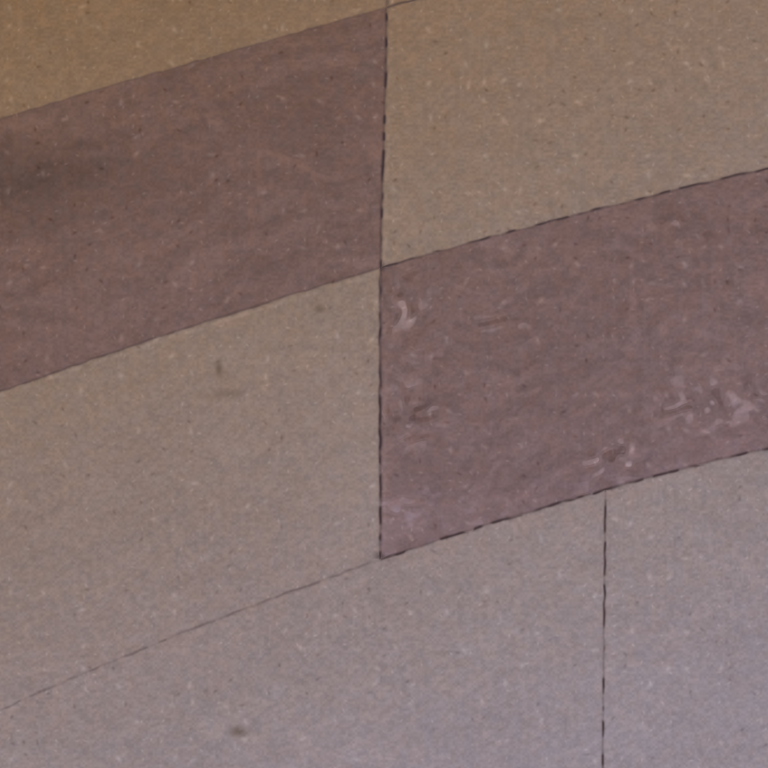
This texture is drawn by a WebGL 2 fragment shader. Its source:

```glsl
#version 300 es
precision highp float;
// Draws worn checkered stone slabs with slanted courses, broken joints and pale scuffs.
uniform vec2 u_resolution;
out vec4 fragColor;

float hash(vec2 p) {
    return fract(sin(dot(p, vec2(127.1, 311.7))) * 43758.545);
}

float noise(vec2 p) {
    vec2 i = floor(p), f = fract(p);
    f = f * f * (3.0 - 2.0 * f);
    return mix(mix(hash(i), hash(i + vec2(1, 0)), f.x),
               mix(hash(i + vec2(0, 1)), hash(i + vec2(1, 1)), f.x), f.y);
}

float fbm(vec2 p) {
    float sum = 0.0, amp = 0.5;
    for (int i = 0; i < 4; i++) {
        sum += amp * noise(p);
        p = mat2(1.6, 1.2, -1.2, 1.6) * p + 7.3;
        amp *= 0.5;
    }
    return sum;
}

// Soft-sided line
float joint(float d, float width) {
    return exp(-d * d / (width * width));
}

float above(float d) {
    float soft = max(0.0018, 0.8 / u_resolution.y);
    return smoothstep(-soft, soft, d);
}

// Soft elliptical patch
float patchAt(vec2 p, vec2 center, vec2 radius) {
    vec2 q = (p - center) / radius;
    return exp(-dot(q, q));
}

// Sparse soft flecks, one at most per cell
float flecks(vec2 p, float cells, float density) {
    vec2 g = p * cells, id = floor(g);
    vec2 q = fract(g) - 0.35 - 0.3 * vec2(hash(id + 3.1), hash(id + 8.7));
    float a = 6.28 * hash(id + 5.5);
    q = mat2(cos(a), sin(a), -sin(a), cos(a)) * q;
    return exp(-dot(q, q * vec2(25.0, 70.0))) * step(hash(id), density);
}

void main() {
    vec2 uv = gl_FragCoord.xy / u_resolution;
    float x = uv.x, y = uv.y;
    float wobble = (noise(uv * 75.0) - 0.5) * 0.0022;

    // Signed distances to the curved courses and upright joints
    float top = y - (0.846 + 0.295 * x - 0.015 * x * x) + wobble;
    float mid = y - (0.490 + 0.357 * x - 0.066 * x * x) + wobble;
    float low = y - (0.0755 + 0.448 * x - 0.107 * x * x) + wobble;
    float upright = x - 0.495 - 0.0085 * smoothstep(0.6, 1.0, y) + wobble * 0.6;
    float lowUpright = x - 0.785 - 0.003 * smoothstep(0.0, 0.35, y) + wobble * 0.6;

    // Checker layout
    float right = above(upright), upper = above(low);
    float darkLeft = (1.0 - right) * above(mid) * (1.0 - above(top));
    float darkRight = right * upper * (1.0 - above(mid));
    float dark = darkLeft + darkRight;

    // Warm light at the top fading to cool lilac below
    float cool = clamp((1.0 - y) * 0.79 + x * 0.31, 0.0, 1.0);
    vec3 paleStone = mix(vec3(0.515, 0.405, 0.305), vec3(0.575, 0.53, 0.56), cool);
    vec3 darkStone = mix(vec3(0.435, 0.333, 0.285), vec3(0.485, 0.405, 0.435), cool);
    vec3 color = mix(paleStone, darkStone, dark);

    // Soft mottling and veins
    vec2 along = mat2(0.95, -0.31, 0.31, 0.95) * uv;
    vec2 warp = vec2(fbm(uv * 9.0), fbm(uv * 9.0 + 31.0));
    float vein = fbm(along * vec2(24.0, 60.0) + warp * 7.0) - 0.47;
    color *= 1.0 + vein * mix(0.06, 0.19, dark);
    color += (fbm(uv * 6.0 + 12.0) - 0.47) * 0.025;
    color *= 1.0 - 0.14 * darkLeft * patchAt(uv, vec2(0.03, 0.77), vec2(0.12, 0.05));

    // Fine grain with a slight tint
    float grain = noise(along * vec2(150.0, 210.0)) + noise(uv * 330.0 + 9.0) - 1.0;
    color *= 1.0 + grain * 0.075;
    color += (noise(uv * 95.0 + 40.0) - 0.5) * vec3(0.018, 0.002, -0.014);

    // Crumbly scuffs on the right dark slab
    float scuffed = patchAt(uv, vec2(0.64, 0.575), vec2(0.045, 0.014))
        + patchAt(uv, vec2(0.535, 0.46), vec2(0.032, 0.04))
        + patchAt(uv, vec2(0.93, 0.48), vec2(0.065, 0.03))
        + patchAt(uv, vec2(0.89, 0.70), vec2(0.035, 0.013))
        + patchAt(uv, vec2(0.53, 0.60), vec2(0.025, 0.04))
        + patchAt(uv, vec2(0.80, 0.40), vec2(0.035, 0.03));
    float crumbs = noise(along * vec2(70.0, 105.0) + warp * 8.0) - 0.5;
    float ridge = smoothstep(0.08, 0.38, crumbs) - 0.5 * smoothstep(0.1, 0.4, -crumbs);
    color += darkRight * ridge * (0.12 + min(scuffed, 1.0)) * vec3(0.11, 0.11, 0.12);
    float dust = patchAt(uv, vec2(0.51, 0.31), vec2(0.07, 0.04)) + 0.4 * exp(-abs(low) * 45.0);
    color += darkRight * dust * (0.6 + ridge) * vec3(0.06, 0.065, 0.085);

    // Scattered pale chips and small pits
    color += flecks(uv, 42.0, 0.13) * 0.065;
    color += flecks(uv + 0.37, 80.0, 0.14) * 0.05;
    color -= flecks(uv + 0.61, 60.0, 0.08) * 0.06;
    float pits = patchAt(uv, vec2(0.285, 0.519), vec2(0.005, 0.009))
        + 0.6 * patchAt(uv, vec2(0.292, 0.487), vec2(0.025, 0.006))
        + patchAt(uv, vec2(0.31, 0.048), vec2(0.010, 0.007))
        + 0.8 * patchAt(uv, vec2(0.416, 0.597), vec2(0.007, 0.005));
    color = mix(color, vec3(0.34, 0.28, 0.24), min(pits, 1.0) * 0.55);

    // Pale rims and broken seams
    float wear = smoothstep(0.25, 0.75, noise(uv * 90.0 + 17.0));
    float rim = joint(upright - 0.006, 0.003) * upper + joint(mid + 0.006, 0.003) * (1.0 - right);
    color += rim * wear * 0.035;
    float seam = joint(upright, 0.0022) * upper * (0.3 + 0.6 * wear);
    seam = max(seam, joint(lowUpright, 0.0019) * (1.0 - upper) * (0.2 + 0.6 * wear));
    seam = max(seam, joint(top, 0.0018) * mix(0.15, 0.5, right));
    seam = max(seam, joint(mid, 0.002) * mix(0.25 + 0.15 * wear, 0.2 + 0.55 * wear, right));
    seam = max(seam, joint(low, 0.0022) * mix(0.1 + 0.2 * wear, 0.25 + 0.6 * wear, right));
    float corners = patchAt(uv, vec2(0.496, 0.651), vec2(0.008))
        + patchAt(uv, vec2(0.497, 0.274), vec2(0.010, 0.007));
    seam = max(seam, corners * 0.6 * wear);
    color = mix(color, vec3(0.24, 0.19, 0.20), seam);

    fragColor = vec4(clamp(color, 0.0, 1.0), 1.0);
}
```
